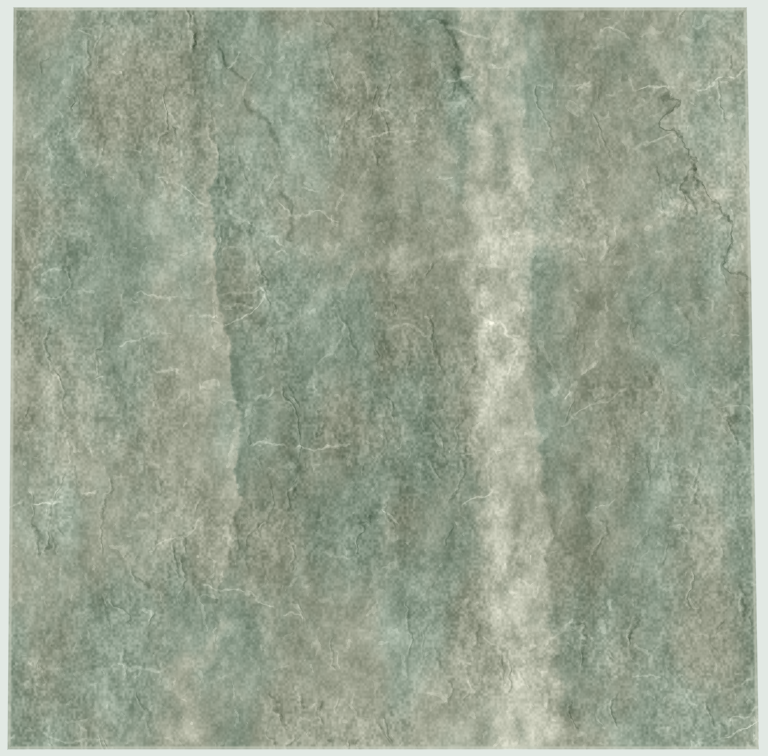
A WebGL 1 fragment shader for this texture:

```glsl
precision highp float;
uniform vec2 u_resolution;

const vec3 STONE = vec3(0.573, 0.606, 0.537);
const vec3 TEAL_SHIFT = vec3(-0.026, 0.002, 0.004);
const vec3 WARM_SHIFT = vec3(0.016, 0.003, -0.002);
const vec3 BACKDROP = vec3(0.885, 0.915, 0.895);

float hash(vec2 p) {
  vec3 q = fract(p.xyx * vec3(0.1031, 0.1030, 0.0973));
  q += dot(q, q.yzx + 33.33);
  return fract((q.x + q.y) * q.z);
}
float noise(vec2 p) {
  vec2 i = floor(p), f = fract(p);
  f = f * f * (3.0 - 2.0 * f);
  return mix(mix(hash(i), hash(i + vec2(1, 0)), f.x),
             mix(hash(i + vec2(0, 1)), hash(i + vec2(1, 1)), f.x), f.y);
}
float fbm(vec2 p) {
  float sum = 0.0, gain = 0.5;
  for (int i = 0; i < 5; i++) {
    sum += gain * noise(p);
    p = mat2(0.8, 0.6, -0.6, 0.8) * p * 2.03 + 17.0;
    gain *= 0.5;
  }
  return sum - 0.484;
}
float segment(vec2 p, vec2 a, vec2 b) {
  vec2 d = b - a;
  return length(p - a - d * clamp(dot(p - a, d) / dot(d, d), 0.0, 1.0));
}
// 1 between two edges, each with its own softness
float band(float x, float lo, float hi, float softLo, float softHi) {
  return smoothstep(lo - softLo, lo + softLo, x)
       * (1.0 - smoothstep(hi - softHi, hi + softHi, x));
}
float line(float dist, float width) {
  return 1.0 - smoothstep(0.0, width + 0.5 / u_resolution.y, dist);
}
// One randomly placed hairline per grid cell
float hairlines(vec2 p, float cells, float tilt, float spread, float seed) {
  vec2 q = p * cells;
  float ink = 0.0;
  for (int k = 0; k < 9; k++) {
    vec2 cell = floor(q) + vec2(mod(float(k), 3.0), floor(float(k) / 3.0)) - 1.0;
    vec2 key = cell + seed;
    vec2 mid = cell + vec2(hash(key + 3.1), hash(key + 7.7));
    float angle = tilt + spread * (hash(key + 11.3) - 0.5);
    vec2 arm = vec2(cos(angle), sin(angle)) * mix(0.12, 0.55, hash(key + 19.9));
    float d = segment(q, mid - arm, mid + arm) / cells;
    ink = max(ink, line(d, 0.0028) * smoothstep(0.2, 0.9, hash(key + 23.0)));
  }
  return ink;
}
// Short upright cracks: dark cores with a lit lip on one side
float crackle(vec2 p, float cells, float seed) {
  vec2 q = p * vec2(1.0, 0.6);
  return 0.75 * hairlines(q + vec2(0.0028, 0.001), cells, 1.55, 1.1, seed)
       - hairlines(q, cells, 1.55, 1.1, seed);
}
float paleVeins(vec2 p, float mottling) {
  float left = 0.612 + 0.028 * (1.0 - smoothstep(0.2, 0.5, p.y))
             - 0.03 * smoothstep(0.86, 0.98, p.y);
  float main = band(p.x, left, 0.665 + 0.07 * (1.0 - p.y), 0.014, 0.006);
  float side = band(p.x, 0.675, 0.718, 0.012, 0.004) * smoothstep(0.64, 0.7, p.y);
  float rim = 0.295 + 0.014 * sin(9.0 * (0.6 - p.y));
  float tall = band(p.y, 0.24, 0.8, 0.09, 0.1);
  float slab = band(p.x, 0.19, rim, 0.035, 0.003) * tall;
  float glow = slab * exp(-max(rim - p.x, 0.0) / 0.014);
  float shade = band(p.x, rim + 0.003, rim + 0.03, 0.003, 0.025) * tall;
  float tail = min(segment(p, vec2(0.30, 0.17), vec2(0.235, 0.11)),
                   segment(p, vec2(0.235, 0.11), vec2(0.25, 0.03)));
  float fibre = noise(p * vec2(90.0, 9.0)) - 0.5;
  return main * (0.095 + 0.15 * mottling + 0.05 * fibre) + 0.04 * side
       + 0.03 * slab + 0.085 * glow - 0.04 * shade + 0.085 * line(tail, 0.02);
}
float diagonalVein(vec2 p) {
  float d = segment(p, vec2(0.39, 0.57), vec2(0.44, 0.63));
  d = min(d, segment(p, vec2(0.44, 0.63), vec2(0.62, 0.675)));
  d = min(d, segment(p, vec2(0.62, 0.675), vec2(0.78, 0.675)));
  return line(min(d, segment(p, vec2(0.78, 0.675), vec2(0.94, 0.735))), 0.017);
}
void main() {
  vec2 uv = gl_FragCoord.xy / u_resolution;
  vec2 p = uv * vec2(u_resolution.x / u_resolution.y, 1.0) / 1.016;
  vec2 ragged = vec2(fbm(p * 34.0), fbm(p * 34.0 + 40.0));
  vec2 w = p + 0.035 * ragged + 0.03 * vec2(fbm(p * 6.0 + 9.0), fbm(p * 6.0 + 60.0));
  // Clouds and vertical streaks
  float mottling = fbm(p * vec2(46.0, 32.0) + 80.0);
  float tone = 0.13 * fbm(w * vec2(8.0, 5.5) + 3.0) + 0.19 * mottling
             + 0.13 * fbm(p * vec2(34.0, 4.0) + 31.0);
  tone -= 0.025 * band(p.x, 0.36, 0.59, 0.06, 0.03) * band(p.y, 0.2, 0.6, 0.1, 0.08);
  tone += 0.03 * (1.0 - smoothstep(0.02, 0.3, p.y));
  // Pale veins and corner patches
  float veins = paleVeins(w, mottling) + 0.06 * diagonalVein(w);
  float corner = w.x - 0.87 - 0.42 * max(0.86 - w.y, 0.0) + 0.04 * ragged.y;
  float patches = smoothstep(-0.003, 0.005, corner) * smoothstep(0.57, 0.65, w.y)
                + band(w.y, 0.25, 0.54 - 0.5 * w.x, 0.15, 0.008)
                * (1.0 - smoothstep(0.1, 0.19, w.x));
  float upper = band(w.y, 0.6, 0.88, 0.04, 0.03);
  tone += veins + 0.05 * patches - 0.12 * line(abs(corner), 0.004) * upper;
  // Broken cracks and hairlines
  float gaps = smoothstep(-0.16, 0.04, fbm(p * 32.0 + 150.0));
  float crack = min(segment(w, vec2(0.28, 0.93), vec2(0.37, 0.78)),
                    segment(w, vec2(0.37, 0.78), vec2(0.385, 0.69)));
  crack = min(crack, segment(w, vec2(0.57, 0.95), vec2(0.61, 0.86)));
  tone += gaps * (0.14 * hairlines(w, 6.0, 0.1, 1.3, 5.0)
                + 0.11 * hairlines(w, 12.0, 0.2, 2.2, 47.0) - 0.13 * line(crack, 0.005));
  // Crackled surface and fine grain
  float rough = smoothstep(-0.12, 0.14, fbm(p * vec2(12.0, 7.0) + 70.0));
  tone += gaps * (0.09 * crackle(w, 16.0, 91.0) + 0.09 * rough * crackle(w, 34.0, 131.0));
  float grain = noise(p * vec2(330.0, 300.0)) + 0.6 * noise(p * vec2(190.0, 110.0)) - 0.8;
  tone += (0.09 + 0.05 * rough) * grain;
  tone += 0.07 * smoothstep(0.8, 0.95, noise(w * vec2(120.0, 90.0)));
  float warmth = smoothstep(-0.22, 0.22, fbm(p * vec2(13.0, 7.0) + 120.0) + 2.0 * veins);
  vec3 color = STONE + tone * vec3(1.0, 0.95, 0.97) + mix(TEAL_SHIFT, WARM_SHIFT, warmth);
  // Slab outline on the pale backdrop
  float inset = min(min(uv.x - 0.010 - 0.008 * uv.y, 0.988 - 0.016 * uv.y - uv.x),
                    min(uv.y - 0.009, 0.990 - uv.y));
  color = mix(color, vec3(0.78, 0.80, 0.74), 0.6 * line(abs(inset - 0.002), 0.003));
  float pixel = 1.0 / u_resolution.y;
  gl_FragColor = vec4(mix(BACKDROP, color, smoothstep(-pixel, pixel, inset)), 1.0);
}
```
